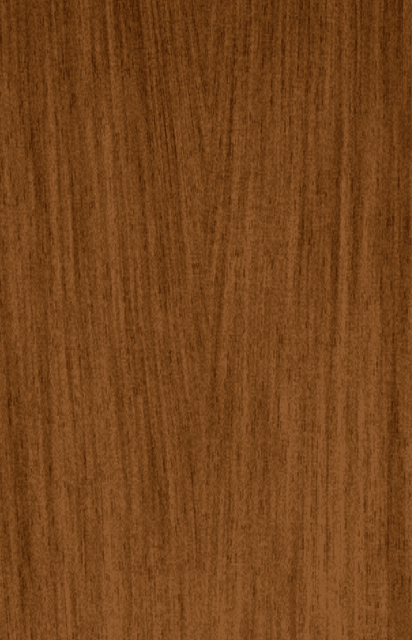
A Shadertoy shader for this texture:

```glsl
#define DARK_WOOD vec3(0.34, 0.17, 0.04)
#define LIGHT_WOOD vec3(0.53, 0.32, 0.15)
#define SEAM_X 0.32
#define LEAN_LEFT 0.10
#define LEAN_RIGHT 0.05
#define LEAN_WIDTH 0.10
#define BASE_TONE 0.69
#define TOP_SHADE 0.34
#define BAND_CONTRAST 0.75
#define LINE_DEPTH 0.34
#define PORE_DENSITY 0.22
#define FLECK_CONTRAST 0.62

float hash(vec2 p) {
    vec3 q = fract(p.xyx * 0.1031);
    q += dot(q, q.yzx + 33.33);
    return fract((q.x + q.y) * q.z);
}

// Value noise centred on zero
float noise(vec2 p) {
    vec2 cell = floor(p), f = fract(p);
    f = f * f * (3.0 - 2.0 * f);
    float low = mix(hash(cell), hash(cell + vec2(1, 0)), f.x);
    float high = mix(hash(cell + vec2(0, 1)), hash(cell + vec2(1, 1)), f.x);
    return mix(low, high, f.y) - 0.5;
}

// Short dark dashes, one per randomly chosen cell
float pores(vec2 p) {
    vec2 grid = p * vec2(240.0, 38.0);
    grid.y += 9.0 * hash(vec2(floor(grid.x), 7.0));
    vec2 cell = floor(grid), f = fract(grid) - 0.5;
    float present = step(1.0 - PORE_DENSITY, hash(cell + 31.0));
    float halfLength = mix(0.12, 0.48, hash(cell + 57.0));
    float body = 1.0 - smoothstep(0.2, 0.5, abs(f.x));
    return present * body * (1.0 - smoothstep(halfLength * 0.7, halfLength, abs(f.y)));
}

// Thin growth lines along the zero contours of stretched noise
float growthLines(vec2 p) {
    float contour = abs(noise(p * vec2(62.0, 1.1) + 67.0));
    float strength = smoothstep(-0.25, 0.35, noise(p * vec2(30.0, 5.0) + 71.0));
    return strength * (1.0 - smoothstep(0.015, 0.09, contour));
}

// Growth bands and streaks stretched along the grain
float grain(vec2 p) {
    float bands = 0.36 * noise(p * vec2(21.0, 0.7) + 3.0);
    bands += 0.42 * noise(p * vec2(64.0, 1.3) + 11.0);
    float streaks = 0.46 * noise(p * vec2(135.0, 3.0) + 23.0);
    streaks += 0.50 * noise(p * vec2(290.0, 14.0) + 41.0);
    return BAND_CONTRAST * bands + streaks - LINE_DEPTH * growthLines(p) - 0.36 * pores(p);
}

void mainImage(out vec4 fragColor, in vec2 fragCoord) {
    vec2 p = fragCoord / iResolution.y;
    float side = p.x - SEAM_X;
    float wave = 0.006 * noise(p * vec2(5.0, 4.0)) + 0.0015 * noise(p * vec2(25.0, 14.0));

    // Two grain fields lean together near the top and merge at the seam
    float pull = p.y * p.y * exp(-abs(side) / LEAN_WIDTH);
    vec2 leftField = vec2(p.x + LEAN_LEFT * pull + 0.05 * p.y + wave, p.y);
    vec2 rightField = vec2(p.x - LEAN_RIGHT * pull - 0.01 * p.y + wave + 2.0, p.y);
    float seam = smoothstep(-0.012, 0.012, side + 0.02 * noise(vec2(2.0, p.y * 6.0)));
    float tone = BASE_TONE + mix(grain(leftField), grain(rightField), seam);

    // Lighter toward the bottom, with a dim top and left edge
    tone += TOP_SHADE * (0.5 - p.y);
    tone -= 0.12 * smoothstep(0.75, 1.0, p.y) + 0.10 * (1.0 - smoothstep(0.0, 0.12, p.x));
    tone += 0.14 * noise(p * vec2(4.0, 3.0) + 80.0);

    // Patchy cross-grain ripple and fine fibre flecks
    float patches = smoothstep(-0.1, 0.3, noise(p * vec2(24.0, 9.0) + 90.0));
    tone += 0.26 * patches * noise(p * vec2(95.0, 320.0) + 5.0);
    tone += FLECK_CONTRAST * noise(p * vec2(470.0, 330.0) + 17.0);

    tone = clamp(tone, -0.25, 1.2);
    vec3 color = mix(DARK_WOOD, LIGHT_WOOD, tone);
    color.b -= 0.04 * tone * (1.0 - tone);
    fragColor = vec4(color, 1.0);
}
```
